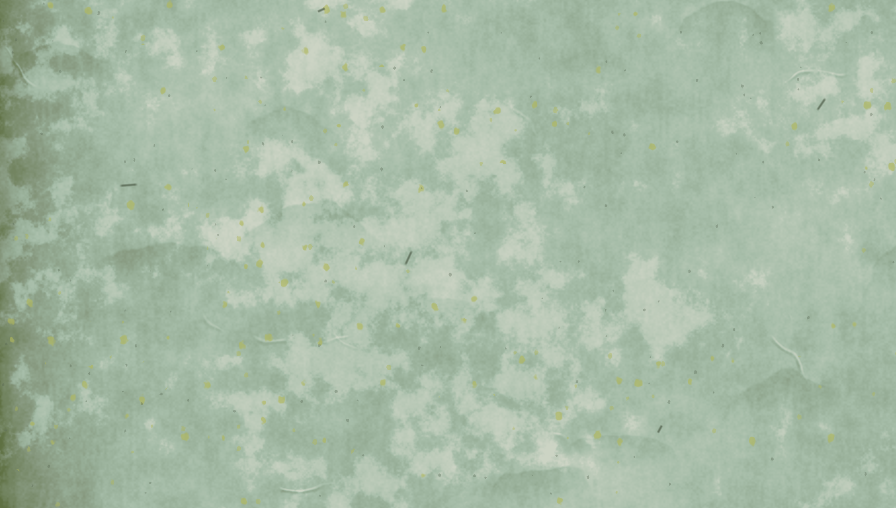
This texture is drawn by a Shadertoy shader. Its source:

```glsl
vec2 hash2(vec2 p) {
    vec3 q = fract(p.xyx * vec3(0.1031, 0.1030, 0.0973));
    q += dot(q, q.yzx + 33.33);
    return fract((q.xx + q.yz) * q.zy);
}

float noise(vec2 p) {
    vec2 i = floor(p), f = fract(p);
    f = f * f * (3.0 - 2.0 * f);
    return mix(mix(hash2(i).x, hash2(i + vec2(1, 0)).x, f.x),
               mix(hash2(i + vec2(0, 1)).x, hash2(i + vec2(1, 1)).x, f.x), f.y);
}

float fbm(vec2 p) {
    float sum = 0.0, amp = 0.5;
    for (int i = 0; i < 5; i++) {
        sum += amp * noise(p);
        p = mat2(1.6, 1.2, -1.2, 1.6) * p + 17.3;
        amp *= 0.5;
    }
    return sum;
}

// Sparse round marks, at most one per cell
float specks(vec2 p, float share, float radius) {
    vec2 cell = floor(p), rnd = hash2(cell + 71.0);
    vec2 centre = 0.25 + 0.5 * hash2(cell + 9.0);
    float d = length((fract(p) - centre) * vec2(1.0, 0.8)) + 0.12 * (noise(p * 7.0) - 0.5);
    float r = radius * (0.5 + rnd.y);
    return step(rnd.x, share) * smoothstep(r + 0.05, r - 0.05, d);
}

// Coordinates along and across a line through the centre
vec2 turned(vec2 p, vec2 centre, float angle) {
    float c = cos(angle), s = sin(angle);
    return mat2(c, -s, s, c) * (p - centre);
}

float stroke(vec2 q, float halfLength, float width) {
    return smoothstep(width, 0.0, abs(q.y)) * smoothstep(halfLength, 0.6 * halfLength, abs(q.x));
}

vec3 paperColor(float tone) {
    vec3 c = mix(vec3(0.37, 0.44, 0.26), vec3(0.45, 0.52, 0.38), smoothstep(0.37, 0.45, tone));
    c = mix(c, vec3(0.53, 0.60, 0.50), clamp((tone - 0.45) / 0.08, 0.0, 1.0));
    c = mix(c, vec3(0.59, 0.68, 0.59), clamp((tone - 0.53) / 0.06, 0.0, 1.0));
    c = mix(c, vec3(0.65, 0.74, 0.66), clamp((tone - 0.59) / 0.06, 0.0, 1.0));
    c = mix(c, vec3(0.73, 0.79, 0.72), clamp((tone - 0.65) / 0.08, 0.0, 1.0));
    return mix(c, vec3(0.80, 0.83, 0.77), clamp((tone - 0.73) / 0.07, 0.0, 1.0));
}

void mainImage(out vec4 fragColor, in vec2 fragCoord) {
    vec2 p = fragCoord / iResolution.y;
    float aspect = iResolution.x / iResolution.y;
    float cloud = fbm(p * vec2(2.6, 3.6) + 4.0);
    float mottle = fbm(p * 24.0);
    float grain = noise(p * 150.0) + noise(p * 260.0 + 40.0) - 1.0;
    float streaks = noise(p * vec2(140.0, 26.0)) - 0.5;

    // Cloudy base with fibrous grain
    float tone = 0.662 + 0.13 * (cloud - 0.48) + 0.10 * (mottle - 0.48);
    tone += 0.026 * grain + 0.024 * streaks;

    // Worn pale patches, mostly near the middle
    float middle = exp(-dot((p - vec2(0.85, 0.52)) * vec2(1.7, 1.5), (p - vec2(0.85, 0.52)) * vec2(1.7, 1.5)));
    float wear = fbm(p * vec2(3.0, 5.5) + 31.0) + 0.75 * (mottle - 0.48) + 0.17 * middle;
    tone += 0.075 * smoothstep(0.60, 0.76, wear + 0.05 * grain);

    // Water stains: arched rims, pale above and shaded below
    vec2 warp = vec2(fbm(p * 5.0), fbm(p * 5.0 + 50.0)) - 0.48;
    for (int i = 0; i < 11; i++) {
        vec2 rnd = hash2(vec2(i, 5)), size = hash2(vec2(i, 23));
        vec2 centre = vec2((float(i) + rnd.x) / 11.0 * aspect + 0.1, rnd.y * 0.95 - 0.08);
        vec2 q = (p - centre + 0.16 * warp) * vec2(0.8, 1.0);
        float d = length(q) - mix(0.08, 0.17, size.x);
        float arch = smoothstep(0.1, 0.9, q.y / (length(q) + 0.001)) * mix(0.5, 1.0, size.y);
        float rim = mix(-0.055 * exp(16.0 * min(d, 0.0)),
                        0.05 * exp(-16.0 * max(d, 0.0)) * smoothstep(0.3, 0.65, mottle),
                        smoothstep(-0.004, 0.004, d));
        tone += arch * rim;
    }

    // Darkened left margin
    float edge = max(p.x + 0.03 * (cloud - 0.5), 0.0);
    tone -= 0.16 * exp(-edge / 0.19) + 0.10 * exp(-edge / 0.035);
    tone -= 0.02 * smoothstep(0.5, 0.0, p.y) * smoothstep(0.6, 1.0, p.x / aspect);

    // Creases with a lit ridge and a shaded side
    for (int i = 0; i < 12; i++) {
        vec2 rnd = hash2(vec2(i, 88)), shape = hash2(vec2(i, 131));
        vec2 q = turned(p, rnd * vec2(aspect, 1.0), mix(-1.0, 0.4, shape.x));
        q.y += 0.008 * sin(q.x * 45.0 + 6.0 * rnd.x) + 0.012 * (noise(p * 35.0) - 0.5);
        float reach = mix(0.025, 0.08, shape.y);
        float fade = mix(0.3, 1.0, shape.y) * smoothstep(0.2, 0.6, noise(p * 28.0 + 9.0));
        tone += fade * (0.11 * stroke(q, reach, 0.004) - 0.07 * stroke(q + vec2(0, 0.005), reach, 0.005));
    }

    vec3 color = paperColor(tone);

    // Yellow foxing in loose clusters
    float cluster = smoothstep(0.35, 0.75, noise(p * 4.0 + 12.0));
    float foxing = specks(p * 26.0, 0.02 + 0.13 * cluster, 0.12);
    foxing = max(foxing, 0.7 * specks(p * 48.0 + 20.0, 0.05 * cluster, 0.15));
    color = mix(color, vec3(0.69, 0.72, 0.36), 0.65 * foxing);

    // Small dark flecks and stray fibres
    float fleck = 0.35 * specks(p * 55.0 + 8.0, 0.025, 0.10);
    for (int i = 0; i < 5; i++) {
        vec2 rnd = hash2(vec2(i, 207));
        vec2 centre = hash2(vec2(i, 311)) * vec2(aspect, 1.0);
        fleck = max(fleck, 0.8 * stroke(turned(p, centre, 3.1 * rnd.x), 0.006 + 0.014 * rnd.y, 0.004));
    }
    color = mix(color, vec3(0.34, 0.40, 0.32), fleck);

    fragColor = vec4(color, 1.0);
}
```
